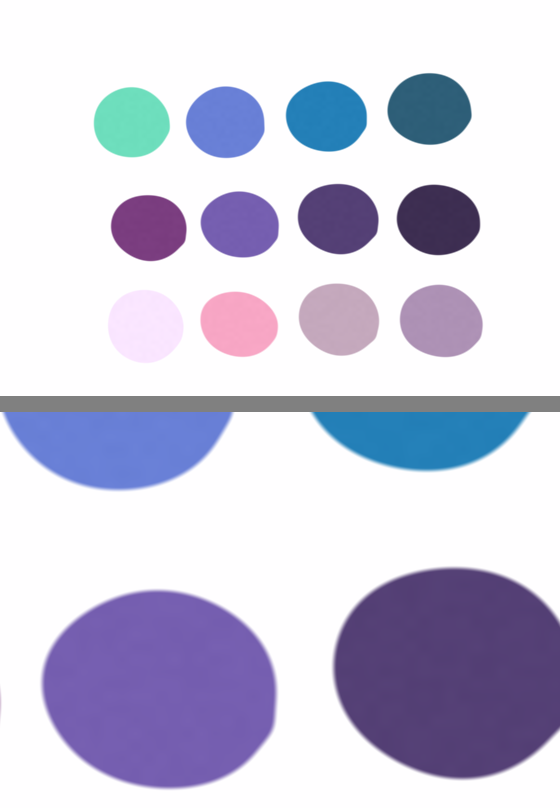
Top: the whole. Bottom: its middle third, enlarged.
Write a WebGL 1 fragment shader that draws this pattern.

```glsl
precision highp float;

uniform vec2 u_resolution;

// Lengths are fractions of the canvas width.
const int ROWS = 3;
const int COLUMNS = 4;
const vec3 PAPER = vec3(1.0, 0.997, 1.0);
const float HALF_WIDTH = 0.0675;     // first column
const float WIDTH_GROWTH = 0.0023;   // added per column
const vec2 SWAY = vec2(0.0053, 0.0045);
const float SOFTNESS = 0.0018;
const float BUMP = 0.035;
const float GRAIN = 0.012;
const float GRAIN_CELLS = 128.0;

// Rows from top to bottom: middle x, middle y, column step, rise per column
const vec4 TOP_ROW = vec4(0.4958, 0.4960, 0.1772, 0.0079);
const vec4 MIDDLE_ROW = vec4(0.5192, 0.3100, 0.1720, 0.0043);
const vec4 BOTTOM_ROW = vec4(0.5186, 0.1315, 0.1759, 0.0026);

// Each daub: colour and half height
const mat4 COOL_DAUBS = mat4(
  0.43, 0.87, 0.74, 0.0625,
  0.41, 0.50, 0.84, 0.0638,
  0.14, 0.50, 0.72, 0.0625,
  0.18, 0.37, 0.47, 0.0638);
const mat4 PURPLE_DAUBS = mat4(
  0.48, 0.24, 0.50, 0.0586,
  0.46, 0.37, 0.69, 0.0586,
  0.33, 0.25, 0.46, 0.0625,
  0.24, 0.18, 0.32, 0.0625);
const mat4 PASTEL_DAUBS = mat4(
  0.98, 0.90, 1.00, 0.0651,
  0.97, 0.65, 0.77, 0.0573,
  0.77, 0.66, 0.74, 0.0638,
  0.68, 0.57, 0.71, 0.0638);

float hash(vec2 p) {
  vec3 q = fract(vec3(p.xyx) * 0.1031);
  q += dot(q, q.yzx + 33.33);
  return fract((q.x + q.y) * q.z);
}

// Value noise that wraps after the given number of cells
float wrappedNoise(vec2 p, vec2 cells) {
  vec2 i = floor(p);
  vec2 f = fract(p);
  f = f * f * (3.0 - 2.0 * f);
  vec2 a = mod(i, cells);
  vec2 b = mod(i + 1.0, cells);
  return mix(mix(hash(a), hash(vec2(b.x, a.y)), f.x),
             mix(hash(vec2(a.x, b.y)), hash(b), f.x), f.y);
}

vec4 rowLayout(int row) {
  if (row == 0) return TOP_ROW;
  if (row == 1) return MIDDLE_ROW;
  return BOTTOM_ROW;
}

vec4 daubStyle(int row, float column) {
  vec4 pick = vec4(equal(vec4(0.0, 1.0, 2.0, 3.0), vec4(column)));
  if (row == 0) return COOL_DAUBS * pick;
  if (row == 1) return PURPLE_DAUBS * pick;
  return PASTEL_DAUBS * pick;
}

vec2 daubCentre(int row, float column) {
  vec4 layout = rowLayout(row);
  float phase = 0.5 + 1.8 * min(float(row), 1.0);
  vec2 sway = SWAY * cos(2.0 * column + vec2(0.5, phase));
  return layout.xy + layout.zw * (column - 1.5) + sway;
}

// Tilted oval with an uneven rim and a small bump where the stroke closes
float daubDistance(vec2 p, vec2 radii, float tilt, float seed) {
  float c = cos(tilt);
  float s = sin(tilt);
  vec2 q = vec2(c * p.x + s * p.y, c * p.y - s * p.x) / radii;
  float angle = atan(q.y, q.x);
  float rim = 1.0 + 0.010 * sin(3.0 * angle + 6.28 * seed)
                  + 0.005 * sin(5.0 * angle + 17.0 * seed);
  float fromBump = (angle + 0.1 + 0.2 * seed) / 0.16;
  rim += BUMP * (0.3 + 0.7 * seed) * exp(-fromBump * fromBump);
  return (length(q) - rim) * min(radii.x, radii.y);
}

void main() {
  vec2 p = gl_FragCoord.xy / u_resolution.x;
  vec2 uv = gl_FragCoord.xy / u_resolution;
  float edge = max(SOFTNESS, 0.75 / u_resolution.x);

  // Faint mottling of the paint
  vec2 cells = GRAIN_CELLS * vec2(1.0, 0.75);
  float grain = GRAIN * (wrappedNoise(uv * cells, cells) - 0.5);

  vec3 colour = PAPER;
  for (int row = 0; row < ROWS; row++) {
    for (int column = 0; column < COLUMNS; column++) {
      float col = float(column);
      vec4 style = daubStyle(row, col);
      vec2 radii = vec2(HALF_WIDTH + WIDTH_GROWTH * col, style.w);
      float seed = hash(vec2(col, float(row)) + 3.0);
      float tilt = -0.03 - 0.11 * float(row);
      float d = daubDistance(p - daubCentre(row, col), radii, tilt, seed);
      float cover = 1.0 - smoothstep(-edge, edge, d);
      colour = mix(colour, style.rgb + grain, cover);
    }
  }
  gl_FragColor = vec4(colour, 1.0);
}
```
